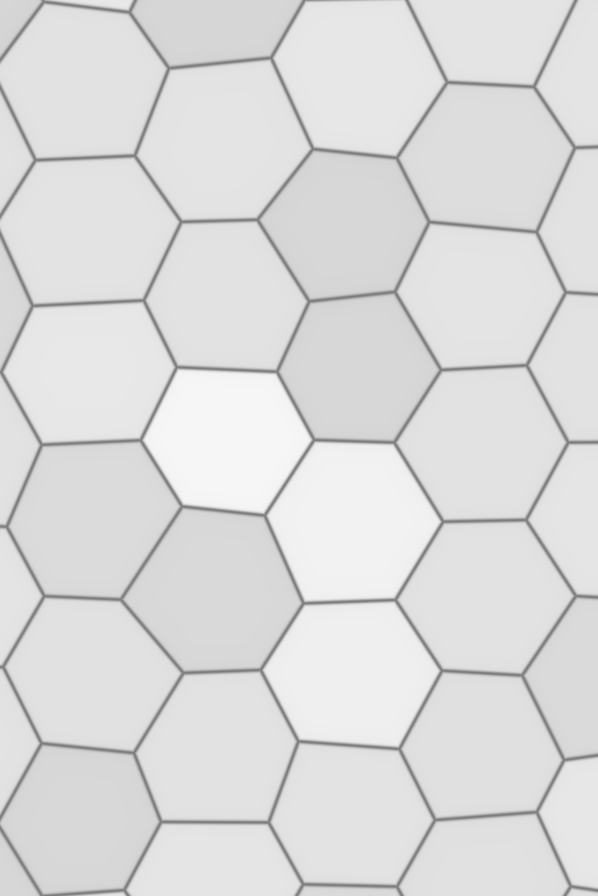
A WebGL 2 fragment shader for this pattern:

```glsl
#version 300 es
precision highp float;

uniform vec2 u_resolution;
out vec4 outColor;

const float ROWS = 6.0;            // cells per canvas height
const float COLUMN_PITCH = 0.88;   // column spacing in row heights
const float FIRST_COLUMN = 0.586;  // centre of column zero
const float JITTER = 0.085;
const float LINE_WIDTH = 0.014;
const float HALO_WIDTH = 0.045;
const float BASE_TONE = 0.887;
const float LINE_TONE = 0.49;

// Random vector with components in -1..1
vec2 randomVector(vec2 cell) {
    vec3 q = fract(cell.xyx * vec3(0.1031, 0.1030, 0.0973));
    q += dot(q, q.yzx + 33.33);
    return 2.0 * fract((q.xx + q.yz) * q.zy) - 1.0;
}

float cornerRamp(vec2 cell, vec2 corner, vec2 f) {
    return dot(randomVector(cell + corner), f - corner);
}

float gradientNoise(vec2 p) {
    vec2 cell = floor(p);
    vec2 f = fract(p);
    vec2 w = f * f * f * (f * (f * 6.0 - 15.0) + 10.0);
    float low = mix(cornerRamp(cell, vec2(0, 0), f), cornerRamp(cell, vec2(1, 0), f), w.x);
    float high = mix(cornerRamp(cell, vec2(0, 1), f), cornerRamp(cell, vec2(1, 1), f), w.x);
    return mix(low, high, w.y);
}

// Even columns sit half a row higher
float columnShift(float column) {
    return 0.5 * mod(column + 1.0, 2.0);
}

vec2 seedPoint(vec2 id, float jitter) {
    vec2 centre = vec2(id.x * COLUMN_PITCH, id.y + columnShift(id.x));
    return centre + jitter * randomVector(id + 57.0);
}

vec2 nearestCell(vec2 p, float jitter) {
    float column = floor(p.x / COLUMN_PITCH + 0.5);
    vec2 home = vec2(column, floor(p.y - columnShift(column) + 0.5));
    vec2 best = home;
    float bestDistance = 1e5;
    for (int y = -1; y <= 1; y++) {
        for (int x = -1; x <= 1; x++) {
            vec2 id = home + vec2(x, y);
            vec2 d = seedPoint(id, jitter) - p;
            if (dot(d, d) < bestDistance) {
                bestDistance = dot(d, d);
                best = id;
            }
        }
    }
    return best;
}

// Distance to the closest bisector between this cell and its neighbours
float edgeDistance(vec2 p, vec2 cell, float jitter) {
    vec2 own = seedPoint(cell, jitter);
    float nearest = 1e5;
    for (int y = -1; y <= 1; y++) {
        for (int x = -1; x <= 1; x++) {
            if (x == 0 && y == 0) continue;
            vec2 other = seedPoint(cell + vec2(x, y), jitter);
            nearest = min(nearest, dot(0.5 * (own + other) - p, normalize(other - own)));
        }
    }
    return max(nearest, 0.0);
}

// Mostly even greys, with small groups of lighter and darker tiles
float tileTone(vec2 seed) {
    float n = gradientNoise(seed * 0.7 + 21.3);
    return BASE_TONE + clamp(0.6 * n * abs(n), -0.07, 0.095);
}

void main() {
    float pixel = ROWS / u_resolution.y;
    vec2 p = gl_FragCoord.xy * pixel - vec2(FIRST_COLUMN, 0.0);
    vec2 cell = nearestCell(p, JITTER);
    float d = edgeDistance(p, cell, JITTER);

    // Tile fill with a faint shade towards its rim
    float tone = tileTone(seedPoint(cell, JITTER));
    tone -= 0.025 * exp(-d / HALO_WIDTH);

    // Soft grout line
    float r = d / max(LINE_WIDTH, pixel);
    tone = mix(tone, LINE_TONE, exp(-r * r));
    outColor = vec4(vec3(tone), 1.0);
}
```
